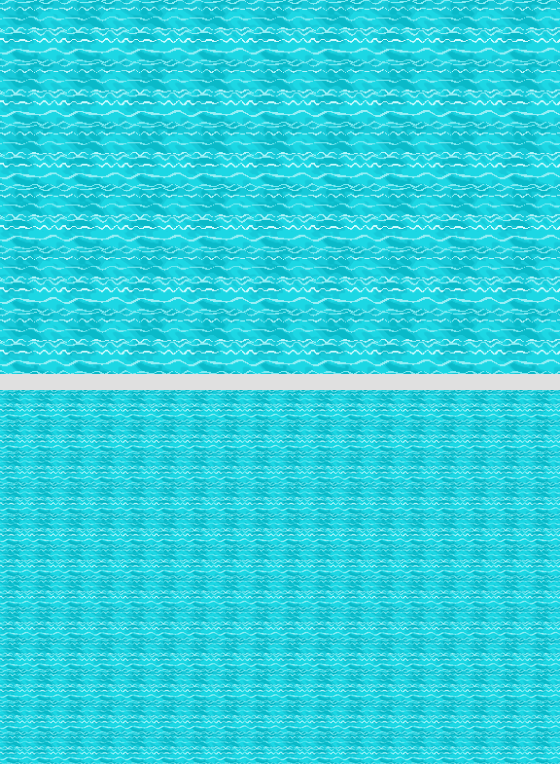
Top, the tile; bottom, the same tile 2 across and 2 down.
A Shadertoy shader for this pattern:

```glsl
// Pixel-stepped turquoise water: a square tile repeated 9 by 6, with wavy foam
// lines over three soft tones of wrapped noise. Every wave has whole cycles per
// tile, so all edges join; supersampling smooths the stepped cells.

#define TILES vec2(9.0, 6.0)
#define CELLS 64.0
#define SAMPLES 4
#define LINE_COUNT 8
#define LINE_WIDTH 0.9
#define TONE_BLUR 0.03
#define DEEP vec3(0.04, 0.73, 0.79)
#define WATER vec3(0.09, 0.79, 0.85)
#define SHALLOW vec3(0.11, 0.845, 0.895)
#define PALE_FOAM vec3(0.38, 0.89, 0.93)
#define BRIGHT_FOAM vec3(0.84, 0.99, 1.0)

const float TAU = 6.283185;

// Per line: height in tile, amplitude, cycles per tile, half width
const vec4 WAVES[LINE_COUNT] = vec4[](
    vec4(0.020, 0.026, 4.0, 0.010), vec4(0.970, 0.030, 3.0, 0.010),
    vec4(0.860, 0.021, 6.0, 0.009), vec4(0.705, 0.028, 3.0, 0.010),
    vec4(0.475, 0.034, 4.0, 0.011), vec4(0.535, 0.025, 5.0, 0.010),
    vec4(0.350, 0.027, 6.0, 0.012), vec4(0.180, 0.040, 2.0, 0.016));

// Per line: brightness, phase
const vec2 FOAM[LINE_COUNT] = vec2[](
    vec2(0.25, 0.10), vec2(0.30, 0.62), vec2(0.70, 0.35), vec2(0.30, 0.80),
    vec2(0.40, 0.15), vec2(0.70, 0.48), vec2(0.90, 0.05), vec2(0.45, 0.59));

float hash(vec2 p) {
    vec3 q = fract(vec3(p.xyx) * 0.1031);
    q += dot(q, q.yzx + 33.33);
    return fract((q.x + q.y) * q.z);
}

// Value noise that wraps after a whole number of cells
float wrappedNoise(vec2 p, vec2 period, float seed) {
    vec2 cell = floor(p), f = fract(p);
    f = f * f * (3.0 - 2.0 * f);
    vec2 a = mod(cell, period) + seed;
    vec2 b = mod(cell + 1.0, period) + seed;
    return mix(mix(hash(a), hash(vec2(b.x, a.y)), f.x),
               mix(hash(vec2(a.x, b.y)), hash(b), f.x), f.y);
}

// Slanted patches, slightly lighter in the middle of the tile
vec3 waterColor(vec2 p) {
    vec2 coarse = vec2(4.0, 5.0), fine = vec2(8.0, 11.0);
    vec2 drift = vec2(0.05 * sin(TAU * 2.0 * p.y), 0.04 * sin(TAU * 3.0 * p.x));
    vec2 slant = vec2(p.x + p.y, p.y);
    float depth = 0.6 * wrappedNoise((slant + drift) * coarse, coarse, 11.0)
                + 0.4 * wrappedNoise((slant - drift) * fine, fine, 47.0)
                + 0.08 * cos(TAU * (p.y - 0.45));
    float mid = smoothstep(-TONE_BLUR, TONE_BLUR, depth - 0.39);
    float high = smoothstep(-TONE_BLUR, TONE_BLUR, depth - 0.56);
    return mix(mix(DEEP, WATER, mid), SHALLOW, high);
}

// One foam line: a main wave, a weaker uneven one and swelling width
float foamLine(vec2 p, vec4 wave, float phase) {
    float first = TAU * (wave.z * p.x + phase);
    float second = TAU * ((wave.z + 1.0) * p.x + phase * 2.7);
    float height = wave.x + wave.y * (0.75 * sin(first) + 0.35 * sin(second));
    float slope = TAU * wave.y * (0.75 * wave.z * cos(first)
                + 0.35 * (wave.z + 1.0) * cos(second));
    float swell = 1.0 + 0.4 * sin(TAU * (3.0 * p.x + phase * 3.1));
    float halfWidth = LINE_WIDTH * wave.w * swell * sqrt(1.0 + slope * slope);
    float offset = fract(p.y - height + 0.5) - 0.5;
    return step(abs(offset), halfWidth);
}

vec3 tileColor(vec2 p) {
    p = fract((floor(p * CELLS) + 0.5) / CELLS);
    vec3 color = waterColor(p);
    for (int i = 0; i < LINE_COUNT; i++) {
        vec3 foam = mix(PALE_FOAM, BRIGHT_FOAM, FOAM[i].x);
        color = mix(color, foam, foamLine(p, WAVES[i], FOAM[i].y));
    }
    return color;
}

void mainImage(out vec4 fragColor, in vec2 fragCoord) {
    vec3 sum = vec3(0.0);
    for (int y = 0; y < SAMPLES; y++) {
        for (int x = 0; x < SAMPLES; x++) {
            vec2 jitter = (vec2(x, y) + 0.5) / float(SAMPLES) - 0.5;
            sum += tileColor((fragCoord + jitter) / iResolution.xy * TILES);
        }
    }
    fragColor = vec4(sum / float(SAMPLES * SAMPLES), 1.0);
}
```
